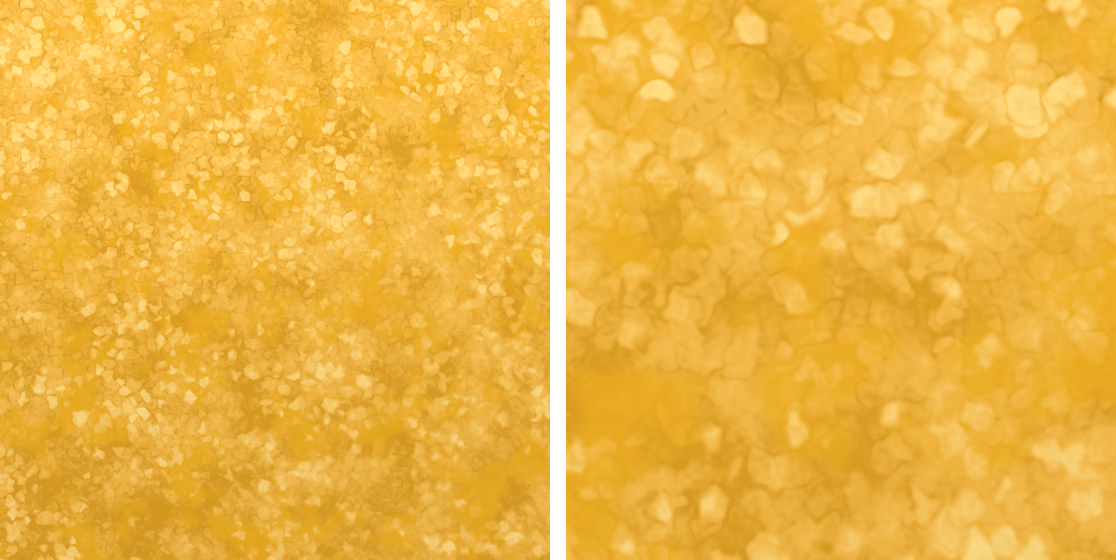
Left: the whole. Right: its middle third, enlarged.
This texture is drawn by a Shadertoy shader. Its source:

```glsl
// Golden granular surface: soft, irregular pale grains clustered over amber patches.

const vec3 AMBER = vec3(0.860, 0.615, 0.135);
const vec3 HONEY = vec3(0.958, 0.728, 0.285);
const vec3 CREAM = vec3(1.000, 0.868, 0.530);
const vec3 SATURATED_GOLD = vec3(0.940, 0.690, 0.125);

const int   PLAIN_LAYERS = 3;
const float PLAIN_GRID = 38.0;       // grain cells per canvas height, first plain layer
const int   PALE_LAYERS = 2;
const float PALE_GRID = 37.0;        // the same for the pale grains on top
const float GRID_STEP = 9.0;         // extra cells for each further layer
const float OUTLINE_WARP = 0.008;    // irregularity of the grain outlines
const float PALE_TONE = 0.82;
const float CREVICE_DEPTH = 0.15;
const float SHARP_EDGE = 0.12;
const float BLURRED_EDGE = 0.24;
const float LIGHT_BOTTOM = 0.955;
const float LIGHT_TOP = 1.030;
const float TONE_RISE = 0.24;        // tone gained from bottom to top

vec2 hash2(vec2 p) {
    vec3 q = fract(p.xyx * vec3(0.1031, 0.1030, 0.0973));
    q += dot(q, q.yzx + 33.33);
    return fract((q.xx + q.yz) * q.zy);
}

vec2 gradientAt(vec2 cell) {
    float angle = 6.2832 * hash2(cell + 57.0).x;
    return vec2(cos(angle), sin(angle));
}

// Gradient noise, roughly -0.6 to 0.6
float noise(vec2 p) {
    vec2 i = floor(p), f = fract(p);
    vec2 u = f * f * f * (f * (f * 6.0 - 15.0) + 10.0);
    vec2 e = vec2(1.0, 0.0);
    float low = mix(dot(gradientAt(i), f), dot(gradientAt(i + e), f - e), u.x);
    float high = mix(dot(gradientAt(i + e.yx), f - e.yx),
                     dot(gradientAt(i + e.xx), f - e.xx), u.x);
    return mix(low, high, u.y);
}

// Signed size of a rotated ellipse: negative inside, 0 on its outline
float ellipse(vec2 p, vec2 radii, float angle) {
    float c = cos(angle), s = sin(angle);
    vec2 q = vec2(c * p.x + s * p.y, c * p.y - s * p.x);
    return (length(q / radii) - 1.0) * min(radii.x, radii.y);
}

// Paints one layer of scattered grains over the tone below it
float paintGrains(float tone, vec2 p, float seed, float grainTone, float contrast,
                  float opacity, float chance, float edge) {
    vec2 home = floor(p);
    for (int y = -1; y <= 1; y++)
    for (int x = -1; x <= 1; x++) {
        vec2 cell = home + vec2(x, y);
        vec2 place = hash2(cell + seed);
        vec2 form = hash2(cell + seed + 131.0);
        vec2 look = hash2(cell + seed + 277.0);
        vec2 shade = hash2(cell + seed + 419.0);

        float present = smoothstep(-0.04, 0.04, chance - look.x);
        vec2 radii = mix(0.28, 0.54, form.x) * vec2(1.0, mix(0.58, 0.95, form.y));
        float d = ellipse(p - cell - mix(vec2(0.1), vec2(0.9), place), radii, 3.1416 * look.y);

        float crevice = smoothstep(-0.05, 0.05, d) * (1.0 - smoothstep(0.05, 0.22, d));
        tone -= CREVICE_DEPTH * crevice * shade.y * present * SHARP_EDGE / edge;
        float cover = opacity * mix(0.7, 1.0, shade.y) * (1.0 - smoothstep(-edge, edge, d));
        tone = mix(tone, grainTone + contrast * (shade.x - 0.5), cover * present);
    }
    return tone;
}

void mainImage(out vec4 fragColor, in vec2 fragCoord) {
    vec2 uv = fragCoord / iResolution.y;

    // Broad patches and the clusters of pale grains
    float patchTone = 0.43 + TONE_RISE * (uv.y - 0.5)
        + 0.30 * noise(uv * 6.0 + 3.0) + 0.36 * noise(uv * 17.0 + 11.0);
    float cluster = noise(uv * 5.0 + 21.0) + 0.8 * noise(uv * 12.0 + 37.0);
    float paleChance = 0.05 + 0.52 * smoothstep(-0.30, 0.45, cluster + 0.12 * (uv.y - 0.5));

    // Focus softens toward the lower right
    float blur = smoothstep(0.8, 1.8, uv.x + 1.0 - uv.y);
    float edge = mix(SHARP_EDGE, BLURRED_EDGE, blur);

    // Plain grains follow the patches, pale ones lie on top
    vec2 warp = vec2(noise(uv * 75.0), noise(uv * 75.0 + 43.0));
    vec2 p = uv + OUTLINE_WARP * warp;
    float tone = patchTone - 0.10;
    for (int i = 0; i < PLAIN_LAYERS; i++) {
        float layer = float(i);
        vec2 q = p * (PLAIN_GRID + GRID_STEP * layer) + 0.37 * layer;
        tone = paintGrains(tone, q, 61.0 * layer, patchTone, 0.48, 0.68, 2.0, edge);
    }
    for (int i = 0; i < PALE_LAYERS; i++) {
        float layer = float(i);
        vec2 q = p * (PALE_GRID + GRID_STEP * layer) + 0.53 * layer;
        float paleTone = mix(PALE_TONE, patchTone + 0.38, 0.35);
        tone = paintGrains(tone, q, 200.0 + 61.0 * layer, paleTone, 0.34, 0.86, paleChance, edge);
    }

    // Fine mottling
    tone += 0.12 * noise(uv * 95.0 + 7.0) + 0.12 * noise(uv * 210.0 + 17.0);
    tone = clamp(tone, 0.0, 1.0);

    // Colour ramp, saturated patches and light falling from the top
    vec3 colour = mix(AMBER, HONEY, smoothstep(0.0, 0.5, tone));
    colour = mix(colour, CREAM, smoothstep(0.42, 1.0, tone));
    float richness = smoothstep(-0.05, 0.40, noise(uv * 10.0 + 71.0) + 0.6 * noise(uv * 29.0));
    colour = mix(colour, SATURATED_GOLD, 0.75 * richness * (1.0 - smoothstep(0.25, 0.70, tone)));
    colour *= mix(LIGHT_BOTTOM, LIGHT_TOP, smoothstep(0.0, 1.0, uv.y));

    fragColor = vec4(clamp(colour, 0.0, 1.0), 1.0);
}
```
